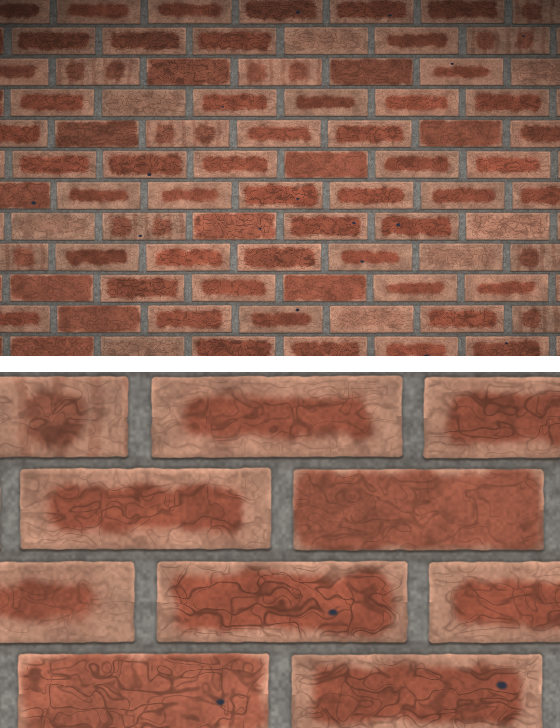
Top, the full canvas; bottom, a detail of the centre.
This texture is drawn by a Shadertoy shader. Its source:

```glsl
// Layout, in units of the canvas height
const vec2 PITCH = vec2(0.2555, 0.0868);
const vec2 BRICK_HALF = vec2(0.1172, 0.0377);
const float FIRST_BED = 0.0605;     // height of the lowest bed joint
const float EVEN_JOINT = 0.020;     // first upright joint, even courses
const float ODD_JOINT = 0.147;      // first upright joint, odd courses
const float CORNER = 0.0035;
const vec2 CORE_HALF = vec2(0.092, 0.021);
const vec2 WRINKLE_FREQ = vec2(48.0, 125.0);

// Colours
const vec3 TAN = vec3(0.71, 0.545, 0.455);
const vec3 PINK = vec3(0.66, 0.44, 0.36);
const vec3 RED = vec3(0.62, 0.335, 0.255);
const vec3 BROWN = vec3(0.49, 0.285, 0.22);
const vec3 CRACK = vec3(0.25, 0.16, 0.125);
const vec3 MORTAR = vec3(0.49, 0.475, 0.455);
const vec3 MORTAR_SHADE = vec3(0.23, 0.195, 0.17);
const vec3 SPECK = vec3(0.19, 0.20, 0.25);

float hash(vec2 p) {
    vec3 q = fract(p.xyx * vec3(0.1031, 0.1030, 0.0973));
    q += dot(q, q.yzx + 33.33);
    return fract((q.x + q.y) * q.z);
}

float noise(vec2 p) {
    vec2 i = floor(p), f = fract(p);
    f = f * f * (3.0 - 2.0 * f);
    return mix(mix(hash(i), hash(i + vec2(1, 0)), f.x),
               mix(hash(i + vec2(0, 1)), hash(i + vec2(1, 1)), f.x), f.y);
}

float fbm(vec2 p) {
    float sum = 0.0, amp = 0.5;
    for (int i = 0; i < 4; i++) {
        sum += amp * noise(p);
        p = p * 2.03 + 17.3;
        amp *= 0.5;
    }
    return sum;
}

float roundBox(vec2 p, vec2 halfSize, float r) {
    vec2 d = abs(p) - halfSize + r;
    return length(max(d, 0.0)) + min(max(d.x, d.y), 0.0) - r;
}

// Thin winding creases, mostly running lengthwise
float wrinkles(vec2 p) {
    vec2 q = p * WRINKLE_FREQ;
    q += 1.6 * (vec2(noise(p * 60.0), noise(p * 70.0 + 9.0)) - 0.5);
    float fine = 1.0 - smoothstep(0.0, 0.13, abs(noise(q) - 0.5));
    float cross = 1.0 - smoothstep(0.0, 0.10, abs(noise(q * vec2(1.7, 0.75) + 31.0) - 0.5));
    return max(fine, 0.7 * cross);
}

vec3 brickColor(vec2 p, vec2 id, vec2 uv, float edge) {
    float kind = hash(id + 3.7), tone = hash(id + 11.3), size = hash(id + 23.9);
    float wobble = fbm(uv * 38.0 + id * 5.0) - 0.47;
    float high = smoothstep(0.45, 1.0, uv.y);

    // Fired core: single patch, full face, paired spots or a faint trace
    vec2 coreHalf = CORE_HALF * mix(vec2(0.86, 0.72), vec2(1.11, 1.28), size);
    vec2 q = p;
    float strength = 1.0;
    bool banded = kind < 0.13;
    if (banded) {
        q.x = abs(p.x + 0.008) - 0.056;
        coreHalf = vec2(0.025, 0.024);
        strength = 0.8;
    } else if (kind < 0.22) {
        strength = 0.2;
    } else if (kind > 0.83) {
        coreHalf = BRICK_HALF * vec2(0.97, 0.96);
        strength = 0.85;
    }
    float d = roundBox(q, coreHalf, 0.016) + wobble * 0.018;
    float core = strength * (1.0 - smoothstep(-0.006, 0.006, d));
    float halo = strength * (1.0 - smoothstep(-0.004, 0.024, d));

    vec3 col = mix(TAN, PINK, 0.35 * tone + 0.35 * halo);
    vec3 coreCol = mix(RED, BROWN, clamp(0.75 * hash(id + 41.0) + 0.3 * high, 0.0, 1.0));
    col = mix(col, coreCol, core);
    if (banded) {
        float stripe = sin(p.x * 190.0 + 3.0 * wobble + 6.0 * tone);
        col = mix(col, BROWN, 0.32 * smoothstep(0.1, 0.9, stripe));
    }

    // Surface: blotches, grain and creases
    col *= 0.92 + 0.16 * tone + 0.38 * wobble;
    col *= 0.93 + 0.14 * noise(uv * 330.0);
    float crease = wrinkles(uv + id * 0.37) * smoothstep(0.0, 0.007, edge);
    float depth = (0.23 + 0.25 * size) * (0.6 + 0.5 * core);
    col = mix(col, CRACK, crease * depth);

    // Occasional small dark chip
    vec2 chipAt = (vec2(hash(id + 51.0), hash(id + 57.0)) - 0.5) * BRICK_HALF * 1.5;
    float chip = length((p - chipAt) * vec2(0.7, 1.0)) + 0.006 * wobble;
    col = mix(col, SPECK, step(0.7, hash(id + 63.0)) * (1.0 - smoothstep(0.002, 0.005, chip)));

    // Lit upper arris, shaded lower arris
    float rim = 1.0 - smoothstep(0.0, 0.006, edge);
    return col * (1.0 + rim * 0.13 * sign(p.y));
}

void mainImage(out vec4 fragColor, in vec2 fragCoord) {
    vec2 uv = fragCoord / iResolution.y;
    float px = 1.0 / iResolution.y;

    // Running bond
    float row = floor((uv.y - FIRST_BED) / PITCH.y) + 1.0;
    float start = mod(row, 2.0) < 0.5 ? EVEN_JOINT : ODD_JOINT;
    start += 0.008 * (hash(vec2(row, 7.0)) - 0.5);
    float column = floor((uv.x - start) / PITCH.x);
    vec2 id = vec2(column + 20.0, row + 4.0);
    vec2 center = vec2(start, FIRST_BED - PITCH.y) + (vec2(column, row) + 0.5) * PITCH;
    vec2 p = uv - center;
    p -= 0.003 * (vec2(hash(id + 71.0), 0.5 * hash(id + 79.0)) - vec2(0.5, 0.25));
    p.y += p.x * 0.010 * (hash(id + 83.0) - 0.5);

    float d = roundBox(p, BRICK_HALF, CORNER) + 0.0022 * (fbm(uv * 90.0) - 0.47);

    // Mortar, darker in the bed joints and close to the bricks
    vec3 mortar = MORTAR * (0.72 + 0.35 * fbm(uv * 110.0) + 0.2 * noise(uv * 300.0));
    float bed = smoothstep(BRICK_HALF.y - 0.003, BRICK_HALF.y + 0.002, abs(p.y));
    float contact = 1.0 - smoothstep(0.0, 0.004, d);
    float under = bed * step(p.y, 0.0);
    mortar = mix(mortar, MORTAR_SHADE, clamp(0.22 * bed + contact * (0.3 + 0.45 * under), 0.0, 0.9));

    float cover = 1.0 - smoothstep(-px, px, d);
    vec3 col = mix(mortar, brickColor(p, id, uv, max(-d, 0.0)), cover);

    // Uneven light: dim top and corners
    vec2 v = fragCoord / iResolution.xy - vec2(0.52, 0.40);
    float light = 1.03 - 0.55 * v.x * v.x - (v.y > 0.0 ? 1.0 : 0.75) * v.y * v.y;
    light -= 0.9 * v.x * v.x * max(v.y, 0.0);
    fragColor = vec4(clamp(col * light, 0.0, 1.0), 1.0);
}
```
